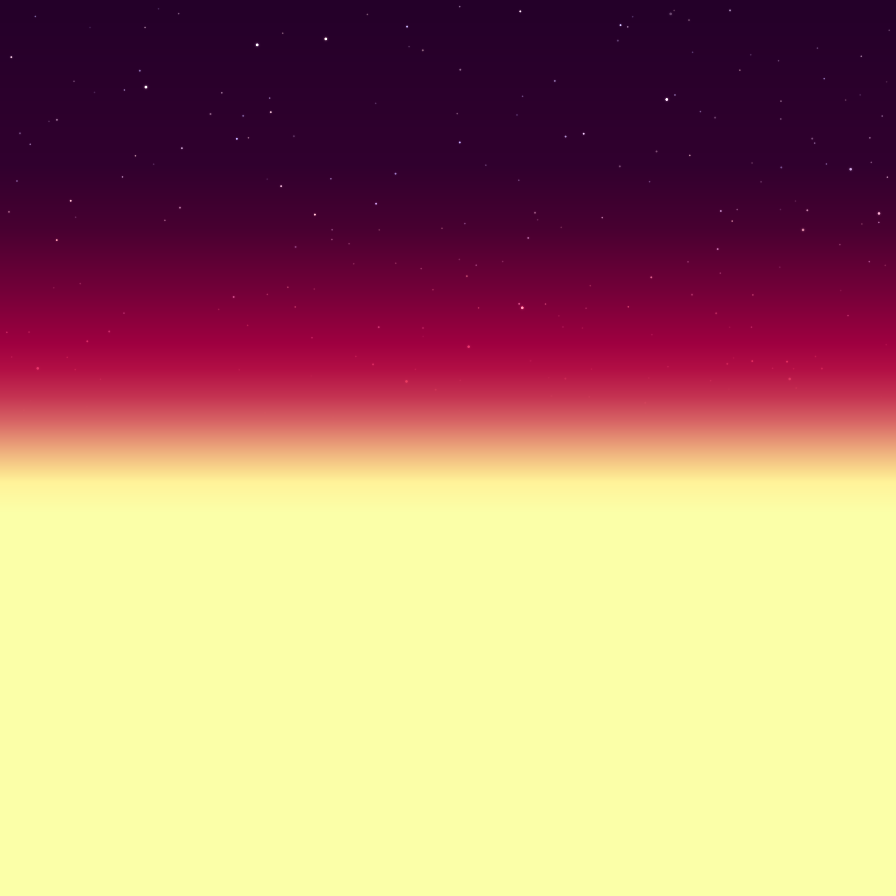
Give the GLSL for this background, as a WebGL 2 fragment shader.

```glsl
#version 300 es
precision highp float;

uniform vec2 u_resolution;
out vec4 fragColor;

float hash(vec2 p) {
    vec3 q = fract(vec3(p.xyx) * 0.1031);
    q += dot(q, q.yzx + 33.33);
    return fract((q.x + q.y) * q.z);
}

float valueNoise(vec2 p) {
    vec2 cell = floor(p);
    vec2 f = fract(p);
    f = f * f * (3.0 - 2.0 * f);
    float low = mix(hash(cell), hash(cell + vec2(1.0, 0.0)), f.x);
    float high = mix(hash(cell + vec2(0.0, 1.0)), hash(cell + 1.0), f.x);
    return mix(low, high, f.y);
}

// Sky colour by height; each stop holds a colour and its height
vec3 skyGradient(float height) {
    const vec4 stops[12] = vec4[12](
        vec4(0.985, 1.00, 0.66, 0.427),
        vec4(1.00, 0.95, 0.60, 0.462),
        vec4(0.98, 0.86, 0.55, 0.474),
        vec4(0.94, 0.71, 0.50, 0.493),
        vec4(0.84, 0.38, 0.39, 0.531),
        vec4(0.77, 0.20, 0.32, 0.557),
        vec4(0.70, 0.06, 0.27, 0.587),
        vec4(0.62, 0.00, 0.25, 0.617),
        vec4(0.45, 0.00, 0.22, 0.676),
        vec4(0.28, 0.00, 0.19, 0.745),
        vec4(0.19, 0.00, 0.18, 0.815),
        vec4(0.14, 0.00, 0.16, 1.00));
    vec3 color = stops[0].rgb;
    for (int i = 1; i < 12; i++) {
        float t = (height - stops[i - 1].w) / (stops[i].w - stops[i - 1].w);
        color = mix(color, stops[i].rgb, clamp(t, 0.0, 1.0));
    }
    return color;
}

// One star per occupied grid cell, gathered into loose clusters
vec3 starLayer(vec2 uv, float cells, float density, float radius, float seed) {
    vec2 cell = floor(uv * cells);
    vec2 key = cell + seed;
    float cluster = valueNoise(cell / cells * 6.0 + seed);
    float present = step(hash(key), density * (0.3 + 1.4 * cluster));
    vec2 center = 0.15 + 0.7 * vec2(hash(key + 17.3), hash(key + 41.7));
    float dist = length(fract(uv * cells) - center) / cells;

    float pixel = 1.0 / min(u_resolution.x, u_resolution.y);
    float edge = 0.6 * pixel;
    float disc = 1.0 - smoothstep(radius - edge, radius + edge, dist);
    float glow = 0.3 * exp(-dist * dist / (radius * radius * 2.0));
    float brightness = mix(0.2, 1.0, hash(key + 73.1));
    vec3 tint = mix(vec3(0.7, 0.8, 1.0), vec3(1.0, 0.95, 0.8), hash(key + 91.9));
    return tint * present * brightness * (disc + glow);
}

void main() {
    vec2 uv = gl_FragCoord.xy / u_resolution;
    vec2 starUv = vec2(uv.x * u_resolution.x / u_resolution.y, uv.y);
    vec3 color = skyGradient(uv.y);

    // Faint, middle and bright stars
    vec3 stars = 0.45 * starLayer(starUv, 42.0, 0.16, 0.0008, 11.0);
    stars += 0.8 * starLayer(starUv, 28.0, 0.18, 0.001, 57.0);
    stars += 1.2 * starLayer(starUv, 15.0, 0.11, 0.0014, 103.0);

    // Stars grow dim and warm toward the horizon
    float clearSky = smoothstep(0.52, 0.82, uv.y);
    stars *= mix(vec3(1.0, 0.6, 0.45), vec3(1.0), clearSky);
    stars *= smoothstep(0.52, 0.76, uv.y);
    color += stars;

    fragColor = vec4(min(color, 1.0), 1.0);
}
```
